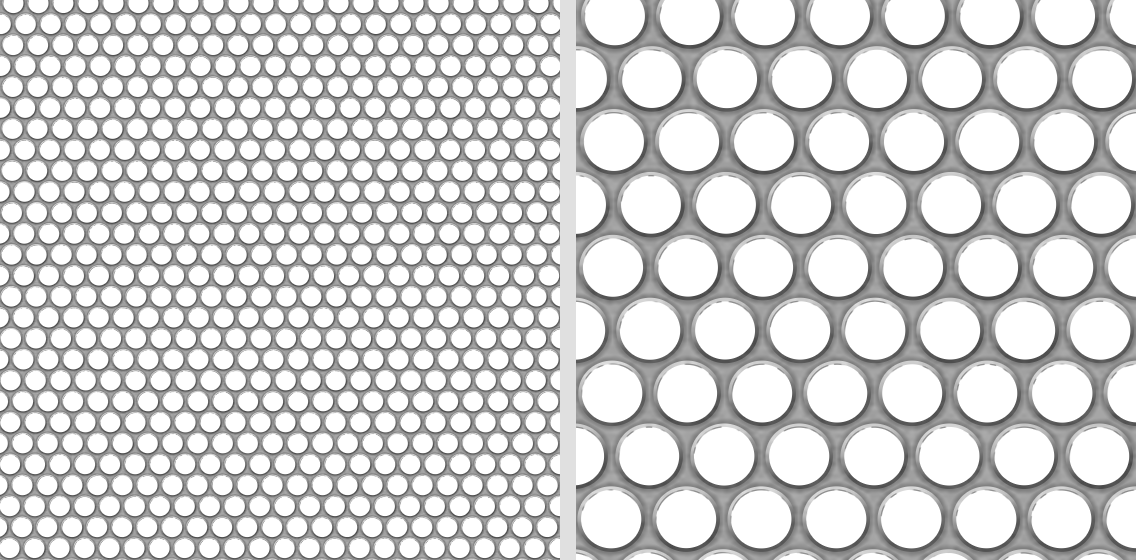
Left, the full canvas; right, a detail of the centre.
Give the GLSL for this texture, as a Shadertoy shader.

```glsl
// Perforated metal sheet: staggered rows of round holes open to white.
// The nearest hole of a slightly sheared lattice gives a distance, from which
// the plate, the lit bore wall and the clear opening are shaded in turn.

#define PITCH 0.04466      // hole spacing along a row
#define ROW_STEP 0.03743   // spacing between rows
#define ORIGIN vec2(0.0169, 0.0208)
#define SHEAR 0.0072       // sideways drift of the rows with height
#define SQUASH 0.97        // height of a hole over its width
#define BORE 0.0201        // outer radius of the bore wall
#define OPENING 0.0179     // radius of the clear opening
#define WEAR 0.06          // strength of grain and hole variation

const vec3 CLEAR = vec3(1.0);
const vec3 PLATE_LIGHT = vec3(0.64);
const vec3 PLATE_DARK = vec3(0.50);
const vec3 WALL_LIGHT = vec3(0.82);
const vec3 WALL_DARK = vec3(0.34);

float hash(vec2 p) {
    vec3 q = fract(vec3(p.xyx) * 0.1031);
    q += dot(q, q.yzx + 33.33);
    return fract((q.x + q.y) * q.z);
}

float noise(vec2 p) {
    vec2 i = floor(p), f = fract(p);
    f = f * f * (3.0 - 2.0 * f);
    return mix(mix(hash(i), hash(i + vec2(1, 0)), f.x),
               mix(hash(i + vec2(0, 1)), hash(i + vec2(1, 1)), f.x), f.y);
}

// Offset from the nearest hole centre (xy) and the cell of that hole (zw)
vec4 nearestHole(vec2 p) {
    vec4 best = vec4(1.0, 1.0, 0.0, 0.0);
    float base = floor((p.y - ORIGIN.y) / ROW_STEP);
    for (float k = 0.0; k < 2.0; k++) {
        float row = base + k;
        float y = row * ROW_STEP;
        float start = ORIGIN.x + SHEAR * y + 0.5 * PITCH * mod(row, 2.0);
        float col = floor((p.x - start) / PITCH + 0.5);
        vec2 d = p - vec2(start + col * PITCH, ORIGIN.y + y);
        d.y /= SQUASH;
        if (dot(d, d) < dot(best.xy, best.xy)) best = vec4(d, col, row);
    }
    return best;
}

// Antialiased coverage of the inside of a distance field
float cover(float d, float pixel) {
    return clamp(0.5 - d / pixel, 0.0, 1.0);
}

void mainImage(out vec4 fragColor, in vec2 fragCoord) {
    float pixel = 1.0 / iResolution.y;
    vec2 p = fragCoord * pixel;
    vec4 hole = nearestHole(p);
    float r = length(hole.xy);
    vec2 dir = hole.xy / max(r, 1e-5);
    float vary = hash(hole.zw + 50.0) - 0.5;

    // Plate: lighter along the middle of the web, with fine grain
    float grain = noise(p * vec2(300.0, 420.0)) - 0.5;
    vec3 color = mix(PLATE_DARK, PLATE_LIGHT, smoothstep(0.0, 0.004, r - BORE));
    color += WEAR * grain;

    // Bore wall: bright at the upper left, dark at the lower right
    float facing = dot(dir, normalize(vec2(-0.35, 1.0)));
    vec3 wall = mix(WALL_DARK, WALL_LIGHT, smoothstep(-0.65, 0.95, facing));
    wall += WEAR * (vary + grain);
    color = mix(color, wall, cover(r - BORE, pixel));

    // Clear opening, with a broken dark line under the lit wall
    float edge = r - OPENING * (1.0 + 0.2 * WEAR * vary);
    color = mix(color, CLEAR, cover(edge, pixel));
    float broken = smoothstep(0.3, 0.7, noise(dir * 5.0 + hole.zw * 7.0 + 90.0));
    float line = cover(abs(edge) - 0.0004, pixel) * smoothstep(0.1, 0.6, facing);
    color = mix(color, WALL_DARK, 0.6 * line * broken);

    fragColor = vec4(clamp(color, 0.0, 1.0), 1.0);
}
```
